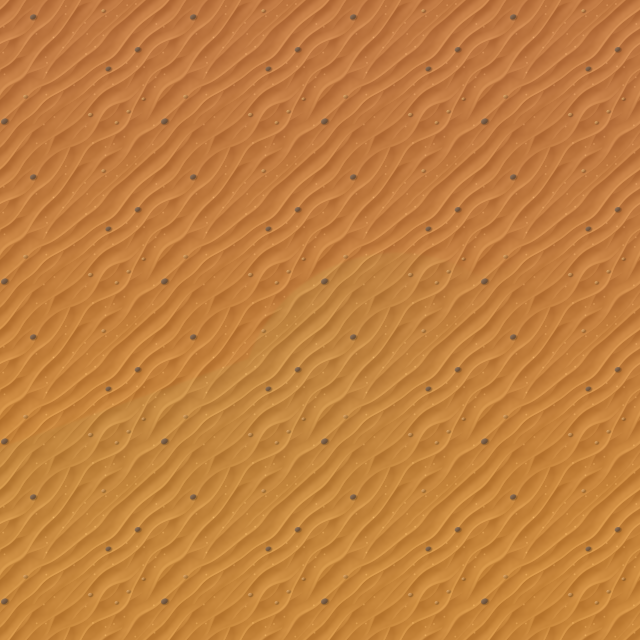
A WebGL 1 fragment shader for this texture:

```glsl
precision highp float;
uniform vec2 u_resolution;

float hash(vec2 p) {
  return fract(sin(dot(p, vec2(127.1, 311.7))) * 43758.545);
}

// Value noise that repeats every unit tile; slope shears its cells along the ripples.
float tileNoise(vec2 q, vec2 cells, float slope) {
  vec2 p = vec2(cells.x * q.x, cells.y * q.y - slope * q.x);
  vec2 cell = floor(p);
  vec2 f = fract(p);
  f = f * f * (3.0 - 2.0 * f);
  float corner[4];
  for (int k = 0; k < 4; k++) {
    vec2 i = cell + vec2(mod(float(k), 2.0), floor(float(k) / 2.0));
    float wrap = floor((i.x + 0.5) / cells.x);
    i.x -= wrap * cells.x;
    i.y = floor(mod(i.y + slope * wrap + 0.5, cells.y));
    corner[k] = hash(i + cells * 3.7 + slope);
  }
  return mix(mix(corner[0], corner[1], f.x), mix(corner[2], corner[3], f.x), f.y);
}

// Slow rise to a crisp crest, then a short drop into shade.
float ripple(float phase) {
  float f = fract(phase);
  return (0.15 + 0.85 * smoothstep(0.0, 0.75, f)) * (1.0 - smoothstep(0.9, 1.0, f))
       + 0.15 * smoothstep(0.9, 1.0, f);
}

float crestLine(float phase) {
  float f = fract(phase);
  return smoothstep(0.76, 0.87, f) * (1.0 - smoothstep(0.88, 0.97, f));
}

float disc(vec2 d, float radius, float soft) {
  return 1.0 - smoothstep(radius - soft, radius + soft, length(d));
}

void main() {
  vec2 uv = gl_FragCoord.xy / u_resolution;
  vec2 q = uv * 4.0;
  float soft = 3.0 / u_resolution.y;

  // Broad colour drift from rosy at the top to golden at the bottom
  vec3 sand = mix(vec3(0.765, 0.505, 0.215), vec3(0.735, 0.455, 0.245),
                  smoothstep(0.1, 1.0, uv.y + 0.12 * (uv.x - 0.5)));

  // Faint pale veil: a sloping bank joined to a round hill
  float bank = 0.3 + 0.36 * uv.x - uv.y;
  float hill = 0.245 - length(uv - vec2(0.62, 0.36));
  float veil = smoothstep(-0.003, 0.003, max(bank, hill));
  veil *= (1.0 - smoothstep(0.45, 0.9, uv.x)) * smoothstep(-0.15, 0.5, uv.y);
  sand = mix(sand, vec3(0.73, 0.535, 0.265), 0.45 * veil);

  // Two crossing families of wavy ripples, merging where they meet
  float bend = 1.3 * tileNoise(q, vec2(3.0), 0.0) + 0.4 * tileNoise(q, vec2(6.0), 0.0);
  float mainPhase = 6.0 * q.x - 7.0 * q.y + bend;
  float sidePhase = 6.0 * q.x - 5.0 * q.y - 0.9 * bend
                  + 0.6 * tileNoise(q, vec2(4.0), 0.0);
  float patches = tileNoise(q, vec2(3.0, 7.0), 6.0);
  float mainHeight = ripple(mainPhase) * (0.55 + 0.55 * patches);
  float sideHeight = ripple(sidePhase) * (1.0 - 0.65 * patches);
  float height = max(mainHeight, sideHeight);
  float crest = mix(crestLine(sidePhase) * (1.0 - patches), crestLine(mainPhase) * patches,
                    smoothstep(-0.05, 0.05, mainHeight - sideHeight));

  // Brushed streaks and fine grain
  float streak = tileNoise(q, vec2(5.0, 21.0), 18.0) - 0.5;
  float grain = tileNoise(q, vec2(48.0), 0.0) - 0.5;
  vec3 color = sand + vec3(0.125, 0.125, 0.095) * (height - 0.57)
             + vec3(0.055, 0.06, 0.05) * crest + 0.035 * streak + 0.012 * grain;

  // Tiny pale specks
  vec2 speckCell = mod(floor(q * 16.0), 16.0);
  vec2 speckAt = 0.25 + 0.5 * vec2(hash(speckCell + 5.3), hash(speckCell + 9.1));
  float speck = disc((fract(q * 16.0) - speckAt) / 16.0, 0.005, soft)
              * step(0.8, hash(speckCell + 2.7));
  color += vec3(0.09, 0.1, 0.09) * speck;

  // Pebbles with a shadow below and a lit upper side: a few dark, the rest small and pale
  for (int k = 0; k < 10; k++) {
    float id = float(k);
    float dark = 1.0 - step(3.5, id);
    vec2 center = vec2(hash(vec2(id, 1.9)), hash(vec2(id, 7.3)));
    vec2 d = fract(q - center + 0.5) - 0.5;
    d = vec2(0.9 * d.x + 0.4 * d.y, 1.3 * (0.9 * d.y - 0.4 * d.x));
    float radius = mix(0.011, 0.019, dark) * (0.85 + 0.3 * hash(vec2(id, 4.4)));
    color *= 1.0 - 0.22 * disc(d - vec2(0.004, -0.009), radius * 1.15, soft * 1.5);
    vec3 stone = mix(vec3(0.79, 0.59, 0.36), vec3(0.46, 0.36, 0.28), dark);
    stone += 0.08 * clamp((d.y - 0.5 * d.x) / radius, -1.0, 1.0);
    color = mix(color, stone, 0.9 * disc(d, radius, soft));
  }

  gl_FragColor = vec4(color, 1.0);
}
```
